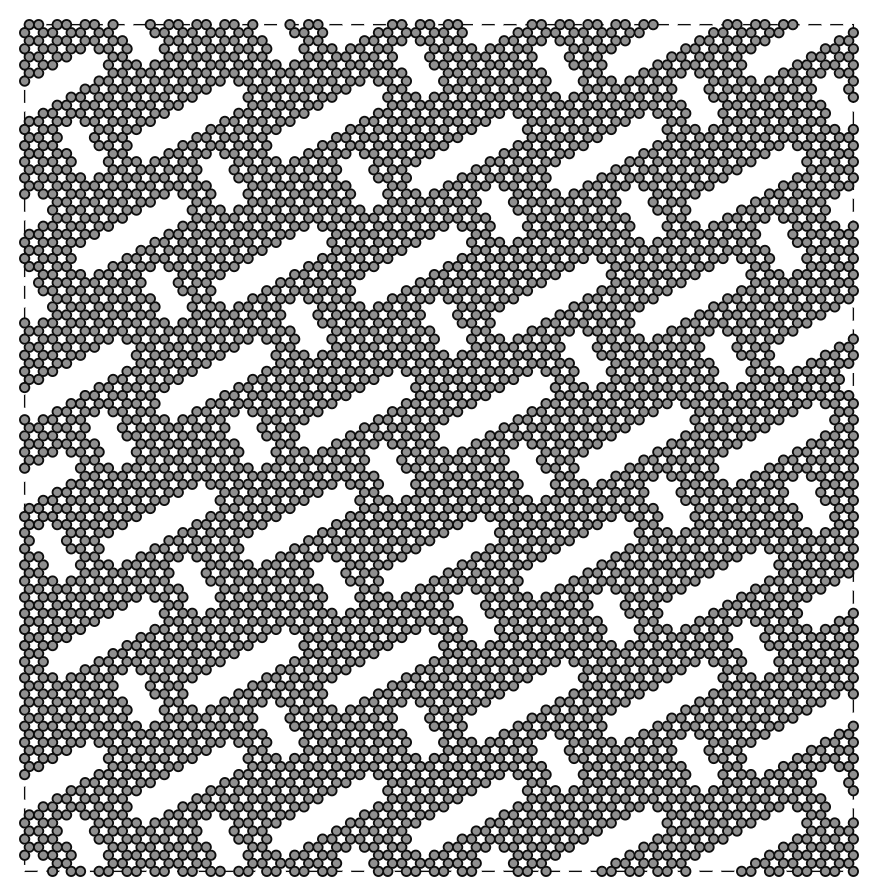
This pattern is drawn by a Shadertoy shader. Its source:

```glsl
// A honeycomb sheet of outlined grey discs inside a dashed frame, pierced by
// long slots and short slots at right angles. Discs come from two triangular
// lattices; a disc is dropped when its centre falls in a slot of a skewed repeat.

const float LATTICE = 0.018;              // lattice constant, in canvas heights
const float COLUMN = 0.8660254;           // column spacing, in lattice constants
const float BOND = 0.5773503;             // distance between disc centres
const float DISC_RADIUS = 0.5 * BOND;
const float STROKE_HALF = 0.058;
const float FRAME_HALF_WIDTH = 0.042;
const vec2 FRAME = vec2(25.693, 26.25);   // half size of the frame
const vec2 SLOT_ORIGIN = vec2(-18.0 * COLUMN, -20.25);
const vec2 ALONG = vec2(COLUMN, -0.5);    // axis of the long slots
const vec2 ACROSS = vec2(0.5, COLUMN);    // axis of the short slots
const vec2 LONG_SLOT = vec2(3.75, 1.5 * BOND);
const vec2 SHORT_SLOT = vec2(0.75, 3.0 * BOND);

const vec3 PAPER = vec3(1.0);
const vec3 INK = vec3(0.05);
const vec3 DISC_GREY = vec3(0.56);

float coverage(float dist, float pixel) {
    return clamp(0.5 - dist / pixel, 0.0, 1.0);
}

// Offset from the nearest point of the lattice spanned by a and b
vec2 foldLattice(vec2 p, vec2 a, vec2 b) {
    mat2 basis = mat2(a, b);
    return p - basis * round(inverse(basis) * p);
}

bool insideSlot(vec2 p, vec2 centre, vec2 halfSize) {
    vec2 a = vec2(20.0 * COLUMN, 2.0);
    vec2 b = vec2(6.0 * COLUMN, 9.0);
    vec2 q = foldLattice(p - centre, a, b);
    return all(lessThan(abs(vec2(dot(q, ALONG), dot(q, ACROSS))), halfSize));
}

// True when a disc centred here belongs to the sheet
bool isKept(vec2 centre) {
    if (any(greaterThan(abs(centre), FRAME + 0.1))) return false;
    vec2 p = centre - SLOT_ORIGIN;
    for (int i = 0; i < 2; i++) {
        vec2 slot = vec2(10.0 * COLUMN * float(i), 0.0);
        if (insideSlot(p, slot, LONG_SLOT)) return false;
        if (insideSlot(p, slot + 7.5 * BOND * ACROSS, SHORT_SLOT)) return false;
    }
    return true;
}

// Distance to the nearest kept disc centre
float discDistance(vec2 p) {
    mat2 basis = mat2(vec2(COLUMN, 0.5), vec2(0.0, 1.0));
    mat2 toCell = inverse(basis);
    float nearest = 10.0;
    for (int side = -1; side <= 1; side += 2) {
        vec2 start = SLOT_ORIGIN + vec2(float(side) * BOND, 0.0);
        vec2 cell = floor(toCell * (p - start));
        for (int k = 0; k < 4; k++) {
            vec2 corner = vec2(float(k % 2), float(k / 2));
            vec2 centre = start + basis * (cell + corner);
            float dist = length(p - centre);
            if (dist < nearest && isKept(centre)) nearest = dist;
        }
    }
    return nearest;
}

// Signed distance to a dashed rectangle outline
float dashedFrame(vec2 p, vec2 halfSize, float period, float dash) {
    vec2 q = abs(p) - halfSize;
    float edge = abs(max(q.x, q.y)) - FRAME_HALF_WIDTH;
    float travel = q.x > q.y ? p.y + halfSize.y : p.x + halfSize.x;
    float gap = abs(mod(travel, period) - 0.5 * dash);
    gap = min(gap, period - gap) - 0.5 * dash;
    return max(edge, gap);
}

void mainImage(out vec4 fragColor, in vec2 fragCoord) {
    // Centred coordinates in lattice constants, y pointing down
    float pixel = 1.0 / (LATTICE * iResolution.y);
    vec2 p = (fragCoord - 0.5 * iResolution.xy) * pixel;
    p.y = -p.y;

    // Frame first, then discs over it
    vec3 colour = mix(PAPER, INK, coverage(dashedFrame(p, FRAME, 1.35, 0.8), pixel));
    float dist = discDistance(p) - DISC_RADIUS;
    colour = mix(colour, INK, coverage(dist - STROKE_HALF, pixel));
    colour = mix(colour, DISC_GREY, coverage(dist + STROKE_HALF, pixel));
    fragColor = vec4(colour, 1.0);
}
```
